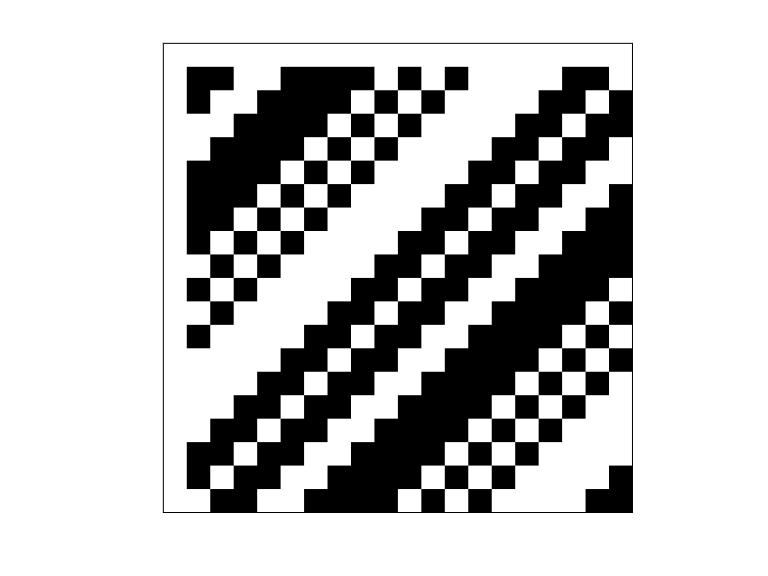
A WebGL 2 fragment shader for this pattern:

```glsl
#version 300 es
precision highp float;
// Black and white quadratic-residue matrix of order 20 in a thin square frame.

#define ORDER 20              // cells along each side, border row and column included
#define PRIME 19              // modulus that sets the diagonal repeat
#define SIDE 0.8145           // frame side, in canvas heights
#define CENTER vec2(0.5181, 0.5175) // frame centre, as a fraction of the canvas
#define LINE_WIDTH 0.00174    // frame line, in canvas heights
#define PAPER vec3(1.0)
#define INK vec3(0.0)

uniform vec2 u_resolution;
out vec4 fragColor;

// 1 where n is a square modulo PRIME (zero counts as a square).
float isSquare(int n) {
  int residue = n % PRIME;
  for (int k = 0; k <= PRIME / 2; k++) {
    if ((k * k) % PRIME == residue) return 1.0;
  }
  return 0.0;
}

// Ink of one cell; x is the column, y the row counted from the top.
float cellInk(ivec2 cell) {
  bool inside = min(cell.x, cell.y) >= 1 && max(cell.x, cell.y) < ORDER;
  return inside ? isSquare(cell.x + cell.y - 2) : 0.0;
}

// Box-filtered matrix: blends the four cells around the nearest corner.
float matrixInk(vec2 p, float pixel) {
  vec2 corner = floor(p + 0.5);
  vec2 blend = clamp((p - corner) / pixel + 0.5, 0.0, 1.0);
  ivec2 c = ivec2(corner);
  float above = mix(cellInk(c - 1), cellInk(c - ivec2(0, 1)), blend.x);
  float below = mix(cellInk(c - ivec2(1, 0)), cellInk(c), blend.x);
  return mix(above, below, blend.y);
}

// Share of a pixel covered by a line at signed distance d.
float lineInk(float d, float pixel) {
  float lo = max(d - 0.5 * pixel, -0.5 * LINE_WIDTH);
  float hi = min(d + 0.5 * pixel, 0.5 * LINE_WIDTH);
  return max(hi - lo, 0.0) / pixel;
}

void main() {
  float pixel = 1.0 / u_resolution.y;
  vec2 q = (gl_FragCoord.xy - CENTER * u_resolution) * pixel;

  // Cell coordinates with the origin at the top left of the frame
  float cellSize = SIDE / float(ORDER);
  vec2 p = (vec2(q.x, -q.y) + 0.5 * SIDE) / cellSize;
  float ink = matrixInk(p, pixel / cellSize);

  // Square frame
  float edge = max(abs(q.x), abs(q.y)) - 0.5 * SIDE;
  ink = max(ink, lineInk(edge, pixel));

  fragColor = vec4(mix(PAPER, INK, ink), 1.0);
}
```
